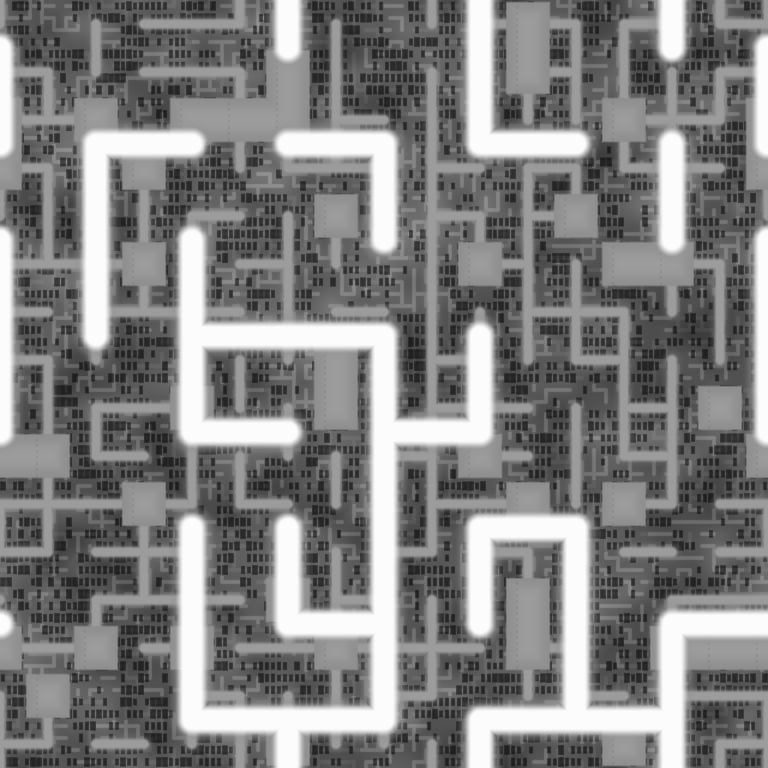
Write a Shadertoy shader that draws this texture map.

```glsl
// Tiling greyscale circuit board: glowing buses, grey traces, flat pads and tiny dark components.

const float BUS_GRID = 8.0;
const float TRACE_GRID = 16.0;
const float BLOCK_GRID = 32.0;
const float WIRE_GRID = 64.0;
const vec2 TICK_GRID = vec2(128.0, 64.0);

float hash(vec2 p, float seed) {
    vec3 q = fract(p.xyx * vec3(0.1031, 0.1030, 0.0973) + seed * 0.137);
    q += dot(q, q.yzx + 33.33);
    return fract((q.x + q.y) * q.z);
}

// Value noise that wraps after n cells.
float noise(vec2 uv, float n, float seed) {
    vec2 p = uv * n, i = floor(p), f = fract(p);
    f = f * f * (3.0 - 2.0 * f);
    vec2 a = mod(i, n), b = mod(i + 1.0, n);
    return mix(mix(hash(a, seed), hash(vec2(b.x, a.y), seed), f.x),
               mix(hash(vec2(a.x, b.y), seed), hash(b, seed), f.x), f.y);
}

// 1 inside, 0 outside, with a soft rim.
float cover(float d, float inner, float outer) {
    return 1.0 - smoothstep(inner, outer, d);
}

float boxDistance(vec2 p, vec2 halfSize) {
    vec2 d = abs(p) - halfSize;
    return length(max(d, 0.0)) + min(max(d.x, d.y), 0.0);
}

// Distance, in cells, to random grid edges; odds are for horizontal and vertical ones.
float network(vec2 q, float n, vec2 odds, float seed) {
    vec2 node = floor(q + 0.5), f = q - node;
    float d = 1.0;
    for (int k = 0; k < 2; k++) {
        // Each node owns its right and upper edge; k = 1 looks at the neighbours' edges.
        float back = float(k), side = 1.0 - 2.0 * back;
        vec2 left = mod(node - vec2(back, 0.0), n);
        vec2 below = mod(node - vec2(0.0, back), n);
        if (hash(left, seed) < odds.x) d = min(d, length(vec2(min(side * f.x, 0.0), f.y)));
        if (hash(below, seed + 1.0) < odds.y) d = min(d, length(vec2(f.x, min(side * f.y, 0.0))));
    }
    return d;
}

// Distance to pads one to three cells long, centred on grid nodes.
float pads(vec2 q, float n, float odds, float seed) {
    vec2 node = floor(q + 0.5);
    float d = 1.0;
    for (int k = 0; k < 3; k++) {
        for (int a = 0; a < 2; a++) {
            vec2 axis = a == 0 ? vec2(1.0, 0.0) : vec2(0.0, 1.0);
            vec2 root = node - axis * float(k), id = mod(root, n);
            float size = hash(id, seed + 1.0);
            float extra = floor(size * size * 3.0);
            bool alongX = hash(id, seed + 2.0) < 0.6;
            if (hash(id, seed) < odds && alongX == (a == 0) && extra >= float(k)) {
                vec2 reach = axis * extra * 0.5;
                d = min(d, boxDistance(q - root - reach, 0.46 + reach));
            }
        }
    }
    return d;
}

// Small dark upright bars with random gaps and sizes.
float ticks(vec2 uv, vec2 n, float odds, float seed) {
    vec2 p = uv * n, id = floor(p);
    float vary = hash(id, seed + 1.0);
    vec2 halfSize = vec2(0.30 + 0.16 * step(0.7, vary), 0.26 + 0.14 * vary);
    float d = boxDistance((fract(p) - 0.5) / n, halfSize / n);
    return cover(d, -0.001, 0.0012) * step(hash(id, seed), odds);
}

void mainImage(out vec4 fragColor, in vec2 fragCoord) {
    vec2 uv = fragCoord / iResolution.xy;
    vec2 rowShift = vec2(0.0, 0.5);
    vec2 traceUv = uv * TRACE_GRID - rowShift;

    // Mottled board
    float mottle = 0.55 * noise(uv, 14.0, 3.0) + 0.45 * noise(uv, 30.0, 5.0);
    float shade = mix(0.22, 0.48, mottle);

    // Fine detail: blocks hold either thin wires or dark ticks
    float block = hash(floor(uv * BLOCK_GRID), 7.0);
    float wire = network(uv * WIRE_GRID - 0.5, WIRE_GRID, vec2(0.5, 0.4), 11.0);
    float wired = step(block, 0.4);
    shade = mix(shade, shade + 0.12, cover(wire, 0.08, 0.24) * mix(0.35, 1.0, wired));
    float tick = ticks(uv, TICK_GRID, mix(0.75, 0.25, wired), 13.0);
    shade = mix(shade, shade * 0.4, tick * 0.9);

    // Grey traces with a faint halo
    float trace = network(traceUv, TRACE_GRID, vec2(0.38, 0.44), 17.0);
    shade = mix(shade, 0.46, 0.35 * cover(trace, 0.1, 0.26));
    shade = mix(shade, 0.61, cover(trace, 0.06, 0.15));

    // Flat pads with a faint dotted column
    float pad = pads(traceUv, TRACE_GRID, 0.12, 23.0);
    vec2 inPad = fract(traceUv + 0.5);
    float dots = cover(abs(inPad.x - 0.27), 0.005, 0.025) * step(0.5, fract(inPad.y * 8.0));
    float padShade = 0.56 + 0.05 * smoothstep(0.0, 0.4, -pad) - 0.04 * dots;
    shade = mix(shade, padShade, cover(pad, -0.03, 0.025));

    // White buses with a soft glow
    float bus = network(uv * BUS_GRID - rowShift, BUS_GRID, vec2(0.26, 0.4), 29.0);
    shade = mix(shade, 0.58, 0.55 * cover(bus, 0.14, 0.27));
    shade = mix(shade, 0.99, cover(bus, 0.085, 0.185));

    fragColor = vec4(vec3(shade), 1.0);
}
```
